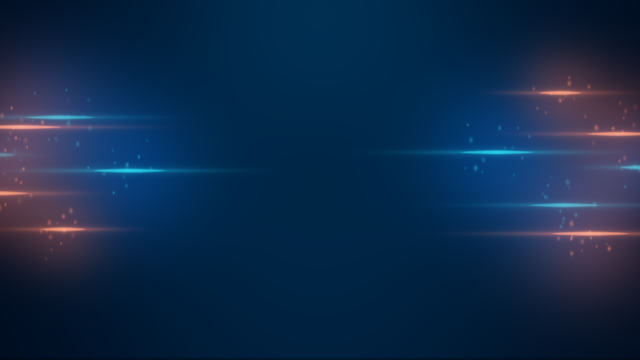
Give the GLSL for this background, as a WebGL 2 fragment shader.

```glsl
#version 300 es
precision highp float;
// Navy backdrop with orange and cyan light flares along both sides.
// Each flare sums a soft round glow, a long thin streak, a lens-shaped core
// and hashed sparks; all of them are screened over a vignetted gradient.
uniform vec2 u_resolution;
out vec4 fragColor;

const int FLARES = 6;
const int SPARKS = 13;
const float ASPECT = 16.0 / 9.0;

// Flares: centre x, centre y, core half length, strength
const vec4 WARM[FLARES] = vec4[FLARES](
    vec4(0.058, 0.647, 0.120, 1.0), vec4(0.000, 0.463, 0.086, 0.9),
    vec4(0.176, 0.363, 0.069, 0.9), vec4(1.556, 0.742, 0.065, 0.9),
    vec4(1.718, 0.628, 0.097, 0.95), vec4(1.639, 0.351, 0.120, 1.0));
const vec4 COOL[FLARES] = vec4[FLARES](
    vec4(0.167, 0.674, 0.106, 0.75), vec4(0.359, 0.526, 0.111, 1.0),
    vec4(0.000, 0.570, 0.045, 0.35), vec4(1.380, 0.577, 0.111, 1.0),
    vec4(1.778, 0.535, 0.060, 0.7), vec4(1.567, 0.430, 0.106, 0.75));

const vec3 WARM_GLOW = vec3(0.31, 0.125, 0.075);
const vec3 WARM_LIGHT = vec3(1.0, 0.40, 0.20);
const vec3 COOL_GLOW = vec3(0.01, 0.13, 0.31);
const vec3 COOL_LIGHT = vec3(0.08, 0.64, 0.74);

vec3 hash3(vec2 seed) {
    vec3 q = fract(seed.xyx * vec3(0.1031, 0.1030, 0.0973));
    q += dot(q, q.yxz + 33.33);
    return fract((q.xxy + q.yzz) * q.zyx);
}

vec3 screenBlend(vec3 base, vec3 light) {
    return 1.0 - (1.0 - base) * (1.0 - clamp(light, 0.0, 1.0));
}

vec3 backdrop(vec2 p) {
    vec2 d = p - vec2(0.5 * ASPECT, 0.55);
    float centre = 1.0 - smoothstep(0.10, 1.08, length(d * vec2(1.0, 0.75)));
    vec3 col = mix(vec3(0.0, 0.05, 0.125), vec3(0.0, 0.148, 0.275), centre);
    float top = exp(-dot(d * d, vec2(6.0, 0.0))) * smoothstep(0.5, 1.05, p.y);
    col += vec3(0.0, 0.05, 0.07) * top;
    return col * mix(0.7, 1.0, smoothstep(0.002, 0.010, p.y));
}

// Gaussian halo that reaches further for longer flares
float halo(vec2 d, float reach) {
    return exp(-dot(d, d) / (reach * reach));
}

// Horizontal beam fading towards both ends
float streak(vec2 d, float size) {
    float fade = max(1.0 - abs(d.x) / (size * 4.2), 0.0);
    float thin = exp(-pow(d.y / 0.0055, 2.0));
    float wide = exp(-pow(d.y / 0.015, 2.0));
    return fade * fade * (0.42 * thin + 0.22 * wide);
}

// Bright lens with pointed ends
float core(vec2 d, float size, float px) {
    float t = d.x / size;
    float thickness = 0.0048 * max(1.0 - t * t, 0.0);
    float body = 1.0 - smoothstep(-px, px, abs(d.y) - thickness);
    return body * smoothstep(1.0, 0.75, abs(t));
}

// Small upright specks scattered around the flare
float sparks(vec2 d, float size, vec2 seed, float px) {
    float sum = 0.0;
    for (int i = 0; i < SPARKS; i++) {
        vec3 h = hash3(seed * 91.7 + float(i) * vec2(7.3, 13.1));
        vec3 k = hash3(seed * 57.3 + float(i) * vec2(11.9, 5.7));
        vec2 spread = vec2(0.05 + 0.65 * size, 0.095);
        vec2 place = (vec2(h.x + k.x, h.y + k.y) - 1.0) * spread;
        float radius = mix(0.0018, 0.0046, k.z * k.z) + 0.3 * px;
        vec2 q = (d - place) * vec2(1.0, 0.72) / radius;
        sum += exp(-dot(q, q)) * mix(0.25, 0.85, h.z);
    }
    return sum;
}

// Screens one flare over the colour below it
vec3 addFlare(vec3 base, vec2 p, vec4 flare, vec3 glow, vec3 light, float reach, float px) {
    vec2 d = p - flare.xy;
    float size = flare.z;
    float spread = reach * mix(0.70, 1.15, smoothstep(0.05, 0.12, size));
    vec3 col = screenBlend(base, glow * flare.w * halo(d, spread));
    col = screenBlend(col, light * flare.w * streak(d, size));
    col = screenBlend(col, light * flare.w * 0.72 * core(d, size, px));
    float hot = halo(d * vec2(1.0, 5.0), 0.035);
    col = screenBlend(col, light * flare.w * 0.30 * hot);
    return screenBlend(col, light * flare.w * 0.65 * sparks(d, size, flare.xy, px));
}

void main() {
    vec2 p = gl_FragCoord.xy / u_resolution * vec2(ASPECT, 1.0);
    float px = 1.0 / u_resolution.y;
    vec3 col = backdrop(p);
    for (int i = 0; i < FLARES; i++) {
        col = addFlare(col, p, COOL[i], COOL_GLOW, COOL_LIGHT, 0.18, px);
        col = addFlare(col, p, WARM[i], WARM_GLOW, WARM_LIGHT, 0.16, px);
    }
    fragColor = vec4(col, 1.0);
}
```
